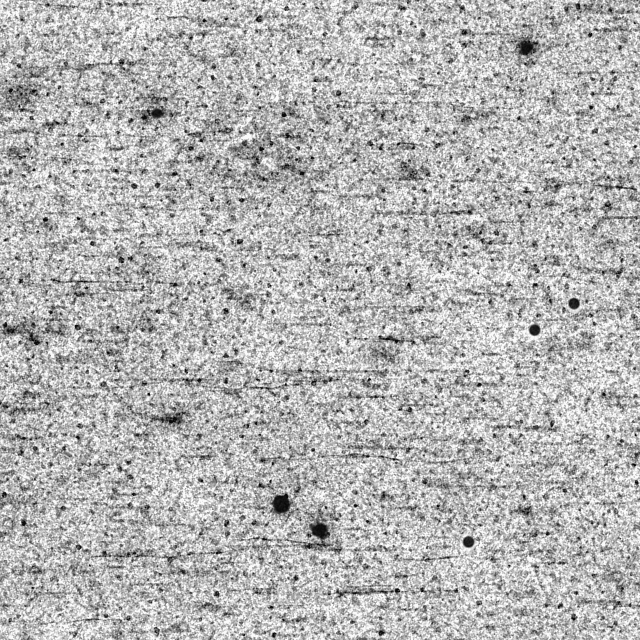
Write a Shadertoy shader that draws this texture.

```glsl
#define PAPER 0.79
#define FINE_GRAIN 0.50
#define SOFT_GRAIN 0.34
#define DOT_DEPTH 0.52
#define SPECK_DEPTH 0.24
#define STREAK_DEPTH 0.24
#define CRACK_DEPTH 0.42
#define CRACKS 34
#define STAINS 4
#define PITS 3
#define SMUDGES 9

float hash(vec2 p) {
    vec3 q = fract(vec3(p.xyx) * 0.1031);
    q += dot(q, q.yzx + 33.33);
    return fract((q.x + q.y) * q.z);
}

vec2 hash2(vec2 p) {
    return vec2(hash(p), hash(p + 71.7));
}

float noise(vec2 p) {
    vec2 cell = floor(p), f = fract(p);
    f = f * f * (3.0 - 2.0 * f);
    return mix(mix(hash(cell), hash(cell + vec2(1, 0)), f.x),
               mix(hash(cell + vec2(0, 1)), hash(cell + vec2(1, 1)), f.x), f.y);
}

float disc(float dist, float radius, float blur) {
    return 1.0 - smoothstep(radius - blur, radius + blur, dist);
}

// One jittered round dot in some of the cells of a grid
float dots(vec2 uv, float cells, float share, float minRadius, float maxRadius, float seed) {
    vec2 p = uv * cells, cell = floor(p);
    vec2 center = 0.5 + 0.55 * (hash2(cell + seed) - 0.5);
    float size = hash(cell + seed + 13.0);
    float radius = mix(minRadius, maxRadius, size * size);
    float dist = length(fract(p) - center) / cells;
    float present = step(hash(cell + seed + 29.0), share);
    return present * disc(dist, radius, 0.0013) * mix(0.5, 1.0, hash(cell + seed + 41.0));
}

// Long, thin, broken lines that run nearly level
float cracks(vec2 uv) {
    float dark = 0.0;
    for (int i = 0; i < CRACKS; i++) {
        float id = float(i) * 7.0 + 3.0;
        vec2 center = hash2(vec2(id, 5.0));
        float shape = hash(vec2(id, 19.0));
        float dx = uv.x - center.x;
        float halfLength = mix(0.04, 0.26, shape * shape);
        float y = center.y + dx * 0.16 * (hash(vec2(id, 31.0)) - 0.5);
        y += 0.016 * (noise(vec2(dx * 9.0, id)) - 0.5);
        y += 0.004 * (noise(vec2(dx * 50.0, id)) - 0.5);
        float ends = 1.0 - smoothstep(halfLength * 0.6, halfLength, abs(dx));
        float broken = smoothstep(0.1, 0.8, noise(vec2(dx * 65.0, id + 2.0)));
        float line = disc(abs(uv.y - y), 0.0013, 0.0013);
        float strength = mix(0.45, 1.0, hash(vec2(id, 43.0)));
        dark = max(dark, line * ends * strength * (0.3 + 0.7 * broken));
    }
    return dark;
}

// Faint, ragged dark clouds, wider than tall
float smudges(vec2 uv) {
    float dark = 0.0;
    for (int i = 0; i < SMUDGES; i++) {
        float id = float(i) * 11.0 + 2.0;
        vec2 q = (uv - hash2(vec2(id, 83.0))) * vec2(0.7, 1.2);
        float radius = mix(0.010, 0.024, hash(vec2(id, 97.0)));
        dark += 0.30 * exp(-dot(q, q) / (radius * radius));
    }
    return dark * (0.35 + 1.3 * noise(uv * vec2(70.0, 110.0)));
}

void mainImage(out vec4 fragColor, in vec2 fragCoord) {
    vec2 uv = fragCoord / iResolution.y;
    vec2 ragged = uv + 0.0025 * (vec2(noise(uv * 210.0), noise(uv * 210.0 + 50.0)) - 0.5);

    // Grain on turned grids
    vec2 turned = mat2(0.86, 0.51, -0.51, 0.86) * uv + 3.0;
    float grain = FINE_GRAIN * (noise(turned * 490.0) - 0.5)
                + SOFT_GRAIN * (noise(turned.yx * 270.0) - 0.5);

    // Broad tone and level streaks
    float tone = PAPER + 0.09 * (noise(uv * vec2(4.0, 9.0) + 8.0) - 0.5);
    tone += 0.06 * (noise(uv * vec2(18.0, 45.0)) - 0.5);
    tone -= STREAK_DEPTH * smoothstep(0.66, 0.98, noise(uv * vec2(22.0, 150.0) + 4.0));
    tone -= SPECK_DEPTH * smoothstep(0.60, 0.95, noise(turned * 135.0));

    // Large worn patch with pale flecks
    vec2 patchPos = (uv - vec2(0.40, 0.76)) * vec2(0.8, 1.0);
    float worn = exp(-dot(patchPos, patchPos) / 0.007);
    tone -= worn * 0.30 * noise(uv * vec2(35.0, 60.0));
    float fleck = smoothstep(0.72, 0.9, noise(uv * vec2(40.0, 95.0) + 20.0));
    tone += 0.30 * fleck * smoothstep(0.6, 1.0, worn);
    tone -= smudges(uv);

    // Scattered marks
    float shade = tone + grain;
    shade -= DOT_DEPTH * dots(ragged, 46.0, 0.55, 0.0018, 0.0046, 0.0);
    shade -= DOT_DEPTH * 0.6 * dots(ragged + 0.37, 75.0, 0.40, 0.0012, 0.0028, 150.0);
    shade -= CRACK_DEPTH * cracks(uv);

    // Solid stains with a soft fringe
    for (int i = 0; i < STAINS; i++) {
        float id = float(i) * 5.0 + 1.0;
        vec2 q = uv - mix(vec2(0.06), vec2(0.94), hash2(vec2(id, 211.0)));
        float dist = length(q) + 0.010 * (noise(uv * 95.0) - 0.5);
        float radius = mix(0.007, 0.014, hash(vec2(id, 223.0)));
        shade -= 0.22 * exp(-dot(q, q) / 0.0008);
        shade = mix(shade, 0.07 + 0.15 * grain, disc(dist, radius, 0.003));
    }

    // Round pits with a pale lower rim
    for (int i = 0; i < PITS; i++) {
        vec2 q = uv - mix(vec2(0.08), vec2(0.92), hash2(vec2(float(i) * 9.0, 307.0)));
        float rim = disc(length(q + vec2(0.0, 0.004)), 0.011, 0.002);
        shade = mix(shade, 0.95 + 0.2 * grain, rim * 0.85);
        shade = mix(shade, 0.12 + 0.2 * grain, disc(length(q), 0.0088, 0.002));
    }

    fragColor = vec4(vec3(clamp(shade, 0.04, 0.98)), 1.0);
}
```
